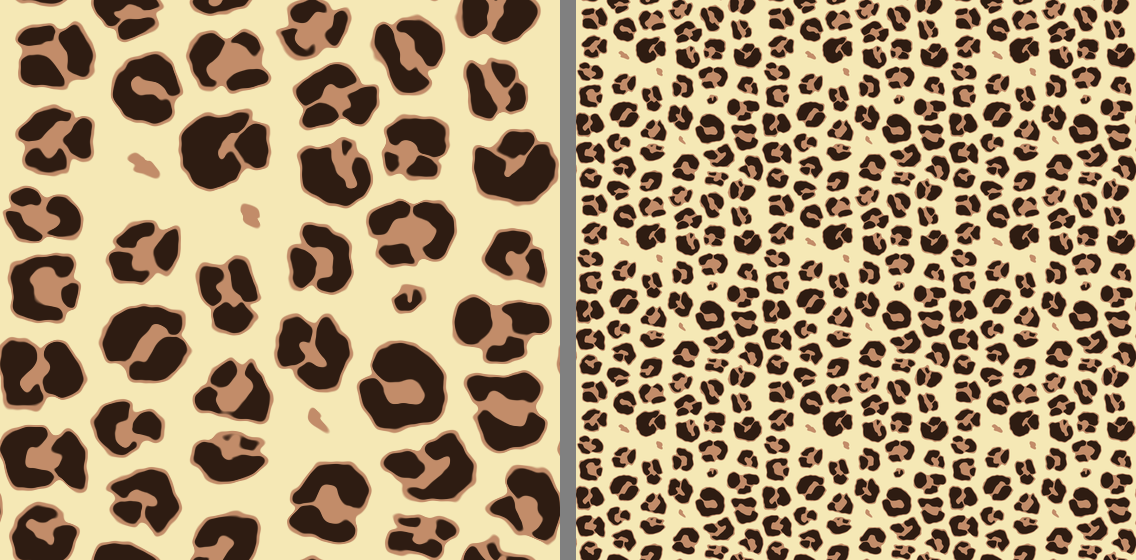
Left, the tile; right, the same tile 3 across and 3 down.
A Shadertoy shader for this pattern:

```glsl
const vec3 CREAM = vec3(0.96, 0.91, 0.71);
const vec3 TAN   = vec3(0.76, 0.55, 0.41);
const vec3 BROWN = vec3(0.18, 0.11, 0.07);

const vec2  GRID = vec2(6.0, 7.0);   // spots per tile; even column count for the stagger
const float HALF_GAP = 0.013;        // cream margin on each side of a cell border
const float RIM = 0.005;             // tan outline around the dark lobes
const float FLECK_RADIUS = 0.021;
const float TAU = 6.2831853;

vec2 hash2(vec2 p) {
    vec3 q = fract(p.xyx * vec3(0.1031, 0.1030, 0.0973));
    q += dot(q, q.yzx + 33.33);
    return fract((q.xx + q.yz) * q.zy);
}

vec2 direction(float angle) { return vec2(cos(angle), sin(angle)); }

float smoothMax(float a, float b, float k) {
    float h = max(k - abs(a - b), 0.0) / k;
    return max(a, b) + 0.25 * h * h * k;
}

float smoothMin(float a, float b, float k) { return -smoothMax(-a, -b, k); }

float segmentDistance(vec2 p, vec2 a, vec2 b) {
    vec2 ab = b - a;
    return length(p - a - ab * clamp(dot(p - a, ab) / dot(ab, ab), 0.0, 1.0));
}

// Gradient noise that wraps after a whole number of lattice cells
float cornerValue(vec2 cell, vec2 offset, vec2 f, float period, float seed) {
    float angle = TAU * hash2(mod(cell + offset, period) + seed).x;
    return dot(direction(angle), f - offset);
}

float gradientNoise(vec2 uv, float period, float seed) {
    vec2 p = uv * period, cell = floor(p), f = p - cell;
    vec2 u = f * f * f * (f * (f * 6.0 - 15.0) + 10.0);
    vec2 e = vec2(0.0, 1.0);
    return mix(mix(cornerValue(cell, e.xx, f, period, seed), cornerValue(cell, e.yx, f, period, seed), u.x),
               mix(cornerValue(cell, e.xy, f, period, seed), cornerValue(cell, e.yy, f, period, seed), u.x), u.y);
}

vec2 warp(vec2 uv, float period, float amount) {
    return amount * vec2(gradientNoise(uv, period, 17.0), gradientNoise(uv, period, 91.0));
}

// Spot centre (xy) and radius (z) for a lattice cell
vec3 spotSite(vec2 id) {
    vec2 key = mod(id, GRID);
    vec2 jitter = 0.38 * (hash2(key + 3.0) - 0.5);
    jitter.y += 0.5 * mod(key.x, 2.0) - 0.25;
    vec2 pick = hash2(key + 51.0);
    float radius = pick.x < 0.08 ? FLECK_RADIUS
                 : pick.x < 0.15 ? 0.036 : mix(0.064, 0.092, pick.y);
    return vec3((id + 0.5 + jitter) / GRID, radius);
}

float sitePower(vec2 p, vec3 site) {
    vec2 d = p - site.xy;
    return dot(d, d) - site.z * site.z;
}

vec2 nearestSpot(vec2 p) {
    vec2 base = floor(p * GRID), best = base;
    float bestPower = 1e3;
    for (int y = -2; y <= 2; y++)
    for (int x = -2; x <= 2; x++) {
        vec2 id = base + vec2(x, y);
        float power = sitePower(p, spotSite(id));
        if (power < bestPower) { bestPower = power; best = id; }
    }
    return best;
}

// Ellipse trimmed by the borders shared with neighbouring spots
float spotBody(vec2 p, vec2 q, vec2 id, vec3 site) {
    float stretch = site.z > FLECK_RADIUS ? 1.12 : 1.5;
    vec2 axes = vec2(stretch, 1.0 / stretch);
    float body = (length(q / axes) - 1.0) * axes.y * site.z;
    for (int y = -2; y <= 2; y++)
    for (int x = -2; x <= 2; x++) {
        if (x == 0 && y == 0) continue;
        vec3 other = spotSite(id + vec2(x, y));
        float border = (sitePower(p, site) - sitePower(p, other)) / (2.0 * distance(site.xy, other.xy));
        body = smoothMax(body, border + HALF_GAP, 0.022);
    }
    return body;
}

// Tan body (x) and dark lobes (y) as signed distances
vec2 rosette(vec2 p, vec2 id) {
    vec3 site = spotSite(id);
    vec2 key = mod(id, GRID), shape = hash2(key + 120.0);
    vec2 axis = direction(TAU * hash2(key + 77.0).x);
    vec2 q = mat2(axis.x, -axis.y, axis.y, axis.x) * (p - site.xy) / site.z;
    float body = spotBody(p, q, id, site);

    // Open centre, joined by up to three notches that also dent the outline
    vec2 reach = vec2(mix(0.06, 0.3, shape.y), 0.1);
    float hole = segmentDistance(q, -reach, reach) - mix(0.1, 0.27, shape.x);
    for (int k = 0; k < 3; k++) {
        vec2 notch = hash2(key + 200.0 + 13.0 * float(k));
        if (notch.y > 0.78) continue;
        vec2 tip = 1.6 * direction(TAU / 3.0 * (float(k) + 0.5 * notch.x));
        float d = segmentDistance(q, vec2(0.0), tip);
        hole = smoothMin(hole, d - mix(0.03, 0.13, fract(notch.x * 7.0)), 0.14);
        body += 0.2 * site.z * exp(-d * d / 0.035) * smoothstep(0.2, 0.7, length(q));
    }
    float lobes = smoothMax(body + RIM, -hole * site.z, 0.012);
    return vec2(body, site.z > FLECK_RADIUS ? lobes : 1.0);
}

void mainImage(out vec4 fragColor, in vec2 fragCoord) {
    vec2 uv = fragCoord / iResolution.xy;
    vec2 p = uv + warp(uv, 14.0, 0.018) + warp(uv, 38.0, 0.006);
    vec2 spot = rosette(p, nearestSpot(p));
    float edge = 0.8 / iResolution.y;
    vec3 color = mix(TAN, CREAM, smoothstep(-edge, edge, spot.x));
    color = mix(BROWN, color, smoothstep(-edge, edge, spot.y));
    fragColor = vec4(color, 1.0);
}
```
